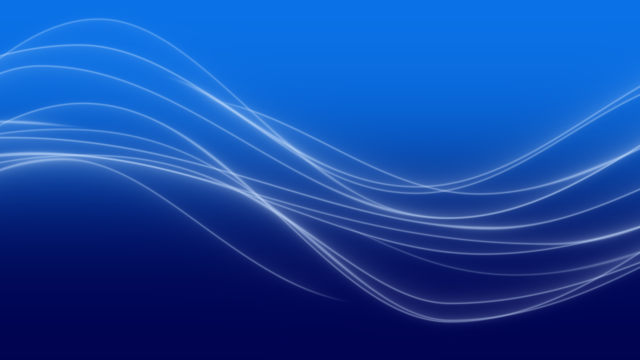
Write a Shadertoy shader that draws this background.

```glsl
#define DEEP vec3(0.0, 0.01, 0.31)
#define AZURE vec3(0.04, 0.45, 0.91)
#define SILK vec3(0.80, 0.89, 1.0)
#define HORIZON 0.505
#define FALLOFF 9.3
#define LINE_WIDTH 0.0026
#define LINE_LIGHT 0.55
#define HALO_WIDTH 0.010
#define HALO_LIGHT 0.11
#define VEIL_WIDTH 0.035
#define VEIL_LIGHT 0.13
#define GLINT_WIDTH 0.07

const float PI = 3.14159;
const vec2 FULL = vec2(-1.0, 2.0);

// Height of a wave given by its crest (arc.xy) and trough (arc.zw).
// shape = bend of the slope, pace left of the crest, pace right of the trough
float waveHeight(float x, vec4 arc, vec3 shape) {
    float t = (x - arc.x) / (arc.z - arc.x);
    if (t < 0.0) t *= shape.y;
    else if (t > 1.0) t = 1.0 + (t - 1.0) * shape.z;
    else t += shape.x * t * (1.0 - t);
    return mix(arc.y, arc.w, 0.5 - 0.5 * cos(PI * t));
}

// Light of one silk strand: sharp line, soft halo and a one-sided veil.
// span = visible range in x, shine = strength and x of the brightest place
float strand(vec2 p, vec4 arc, vec3 shape, vec2 span, vec2 shine) {
    float aspect = iResolution.x / iResolution.y;
    float h = waveHeight(p.x, arc, shape);
    float slope = (waveHeight(p.x + 0.002, arc, shape) - h) / (0.002 * aspect);
    float d = (p.y - h) / sqrt(1.0 + slope * slope);

    float g = (p.x - shine.y) / GLINT_WIDTH;
    float glint = exp(-g * g);
    float width = max(LINE_WIDTH, 0.75 / iResolution.y) * (1.0 + 0.5 * glint);
    float line = exp(-d * d / (width * width)) * LINE_LIGHT;
    float halo = exp(-abs(d) / HALO_WIDTH) * HALO_LIGHT * (1.0 + 2.5 * glint);

    // The veil hangs below the crest and rises above the trough
    float above = smoothstep(-0.003, 0.003, d);
    float side = mix(1.0 - above, above, smoothstep(arc.x, arc.z, p.x));
    float veil = exp(-abs(d) / VEIL_WIDTH) * side * VEIL_LIGHT;

    float fade = smoothstep(span.x, span.x + 0.1, p.x)
               * (1.0 - smoothstep(span.y - 0.12, span.y, p.x));
    return (line * (1.0 + 0.5 * glint) + halo + veil) * fade * shine.x;
}

// Upper bundle, sweeping down from the left
float upperStrands(vec2 p) {
    float s = strand(p, vec4(0.154, 0.947, 0.697, 0.394), vec3(0.15, 1.03, 0.74), FULL, vec2(0.55, 0.48));
    s += strand(p, vec4(0.124, 0.875, 0.651, 0.481), vec3(0.08, 0.76, 0.96), FULL, vec2(0.75, 0.43));
    s += strand(p, vec4(0.063, 0.817, 0.703, 0.394), vec3(0.0, 1.45, 1.04), FULL, vec2(0.7, 0.60));
    s += strand(p, vec4(0.280, 0.729, 0.749, 0.461), vec3(0.0, 1.0, 0.9), vec2(0.31, 2.0), vec2(0.75, 0.92));
    s += strand(p, vec4(0.221, 0.796, 0.651, 0.463), vec3(0.2, 1.0, 0.89), vec2(0.25, 2.0), vec2(0.7, 0.32));
    return s;
}

// Middle bundle, nearly level
float middleStrands(vec2 p) {
    float s = strand(p, vec4(0.013, 0.618, 0.768, 0.366), vec3(-0.12, 1.0, 1.48), FULL, vec2(0.85, 0.75));
    s += strand(p, vec4(0.052, 0.574, 0.755, 0.294), vec3(-0.15, 1.0, 1.0), FULL, vec2(0.75, 0.05));
    s += strand(p, vec4(0.072, 0.572, 0.859, 0.322), vec3(0.2, 1.0, 1.6), FULL, vec2(0.7, 0.95));
    s += strand(p, vec4(0.0, 0.662, 0.2, 0.640), vec3(0.0, 1.0, 1.0), vec2(-1.0, 0.15), vec2(0.7, 0.04));
    return s;
}

// Lower bundle, plunging to the deepest trough
float lowerStrands(vec2 p) {
    float s = strand(p, vec4(0.130, 0.713, 0.703, 0.106), vec3(-0.1, 0.9, 0.735), FULL, vec2(0.7, 0.34));
    s += strand(p, vec4(0.098, 0.641, 0.703, 0.110), vec3(-0.4, 0.6, 0.72), FULL, vec2(0.65, 0.50));
    s += strand(p, vec4(0.130, 0.569, 0.703, 0.157), vec3(-0.4, 0.63, 0.68), FULL, vec2(0.75, 0.43));
    s += strand(p, vec4(0.098, 0.558, 0.599, 0.153), vec3(0.15, 0.9, 1.0), vec2(-1.0, 0.56), vec2(0.65, 0.05));
    s += strand(p, vec4(0.391, 0.444, 0.807, 0.236), vec3(0.2, 1.0, 0.8), vec2(0.50, 2.0), vec2(0.35, 0.96));
    return s;
}

void mainImage(out vec4 fragColor, in vec2 fragCoord) {
    vec2 p = fragCoord / iResolution.xy;

    // Backdrop: deep navy rising into azure
    float rise = 1.0 / (1.0 + exp(-FALLOFF * (p.y - HORIZON)));
    vec3 color = mix(DEEP, AZURE, rise);

    // Silk light, softly saturating where strands overlap
    float light = upperStrands(p) + middleStrands(p) + lowerStrands(p);
    color = mix(color, SILK, 1.0 - exp(-light));

    fragColor = vec4(color, 1.0);
}
```
